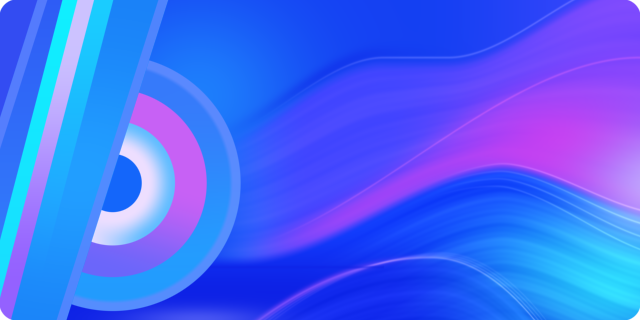
Give the GLSL for this background, as a WebGL 2 fragment shader.

```glsl
#version 300 es
precision highp float;
// Slanted glossy stripes and half-hidden rings over flowing blue and violet silk.
uniform vec2 u_resolution;
out vec4 fragColor;

// Layout: canvas is 2 wide and 1 high
const vec2 CANVAS = vec2(2.0, 1.0);
const float CORNER = 0.055;
const float RAIL_SLOPE = 0.318;
const float STRIPE_SLOPE = 0.26;
const float RAIL_WIDTH = 0.031;
const float PANEL_EDGE = 0.526;   // at the top of the canvas
const float LEFT_RAIL = 0.148;
const vec2 RING_CENTER = vec2(0.352, 0.428);
const vec4 RING_RADII = vec4(0.091, 0.195, 0.294, 0.400);

// Colours
const vec3 BLUE = vec3(0.08, 0.25, 0.95);
const vec3 DEEP = vec3(0.05, 0.13, 0.90);
const vec3 AZURE = vec3(0.12, 0.52, 0.99);
const vec3 CYAN = vec3(0.10, 0.86, 1.00);
const vec3 INDIGO = vec3(0.27, 0.28, 1.00);
const vec3 VIOLET = vec3(0.54, 0.28, 0.99);
const vec3 MAGENTA = vec3(0.80, 0.24, 0.94);
const vec3 LAVENDER = vec3(0.80, 0.76, 1.00);

float edgeBlur;

// 1 where d is positive, with a smoothed edge
float fill(float d) { return smoothstep(-edgeBlur, edgeBlur, d); }
float band(float x, float a, float b) { return fill(x - a) * fill(b - x); }
float glow(vec2 p, vec2 center, vec2 size) {
  vec2 d = (p - center) / size;
  return exp(-dot(d, d));
}
float strand(float d, float width) { return exp(-d * d / (width * width)); }

// Curves of the silk folds
float veilTop(float x) {
  return 0.55 + 0.27 * smoothstep(0.6, 1.2, x) + 0.25 * smoothstep(1.4, 2.0, x);
}
float ribbonTop(float x) { return 0.2 + 0.62 * smoothstep(0.6, 2.0, x); }
float ribbonBottom(float x) {
  return 0.2 + 0.29 * smoothstep(0.75, 1.6, x) - 0.16 * smoothstep(1.55, 2.1, x);
}
float lowerFold(float x) {
  float k = x < 1.35 ? 0.67 : 1.9;
  return 0.195 - k * (x - 1.35) * (x - 1.35);
}

// Fine fibres as layered sines across a fold
float fibres(float v, float x) {
  float sum = 0.0, amp = 0.5, freq = 17.0;
  for (int i = 0; i < 4; i++) {
    sum += amp * sin(freq * v + 2.3 * sin(1.7 * x + float(i) * 2.1));
    freq *= 1.9;
    amp *= 0.62;
  }
  return sum;
}

vec3 silk(vec2 p) {
  float top = veilTop(p.x), mid = ribbonTop(p.x), low = ribbonBottom(p.x);
  float fold = lowerFold(p.x);
  // Open sky above the veil
  vec3 c = mix(BLUE, AZURE, 0.9 * glow(p, vec2(0.62, 0.70), vec2(0.32, 0.30)));
  c = mix(c, INDIGO, 0.65 * smoothstep(1.3, 1.9, p.x));
  c = mix(c, DEEP, 0.45 * strand(p.y - top - 0.012, 0.025) * glow(p, vec2(1.0, 0.8), vec2(0.25)));
  // Veil
  float fibre = fibres((p.y - low) / (top - low), p.x);
  vec3 veil = mix(INDIGO, VIOLET, 0.75 * smoothstep(1.2, 1.95, p.x));
  veil = mix(veil, AZURE, 0.65 * smoothstep(0.98, 0.65, p.x));
  veil += vec3(0.035, 0.02, 0.0) * fibre;
  c = mix(c, veil, smoothstep(-0.003, 0.05, top - p.y) * smoothstep(0.6, 0.85, p.x));
  c += vec3(0.16, 0.12, 0.04) * strand(p.y - top, 0.004) * smoothstep(0.75, 1.3, p.x);
  // Violet ribbon with its magenta heart
  float ribbon = smoothstep(0.07, -0.06, p.y - mid) * smoothstep(0.68, 1.1, p.x);
  c = mix(c, VIOLET + vec3(0.04, 0.02, 0.0) * fibre, 0.85 * ribbon);
  c = mix(c, MAGENTA, 0.9 * glow(p, vec2(1.75, 0.56), vec2(0.28, 0.14)));
  c = mix(c, MAGENTA, 0.4 * strand(p.y - low - 0.035, 0.035) * smoothstep(0.7, 1.2, p.x));
  c += vec3(0.14, 0.05, 0.0) * strand(p.y - mid, 0.004) * smoothstep(0.8, 1.2, p.x);
  c = mix(c, LAVENDER, 0.8 * glow(p, vec2(2.08, 0.42), vec2(0.22, 0.17)));
  // Blue depth under the ribbon
  float fan = fibres((low - p.y) * 3.0, p.x);
  vec3 under = mix(DEEP, vec3(0.07, 0.23, 0.99), smoothstep(0.08, 0.3, p.y));
  under = mix(under, AZURE, 0.8 * glow(p, vec2(1.72, 0.2), vec2(0.34, 0.17)));
  under = mix(under, CYAN + vec3(0.08, 0.0, 0.0), glow(p, vec2(1.95, 0.12), vec2(0.34, 0.22)));
  under = mix(under, LAVENDER, 0.65 * glow(p, vec2(2.06, 0.36), vec2(0.2, 0.11)));
  under += vec3(0.04, 0.06, 0.02) * fan * smoothstep(0.9, 1.5, p.x);
  c = mix(c, under, smoothstep(-0.008, 0.035, low - p.y));
  // Arched fold at the bottom
  float inFold = smoothstep(-0.003, 0.03, fold - p.y);
  vec3 foldColor = mix(vec3(0.08, 0.18, 0.95), AZURE, smoothstep(1.2, 1.7, p.x));
  c = mix(c, foldColor + 0.04 * fibres((fold - p.y) * 3.0, p.x), 0.7 * inFold);
  // Loose bright threads
  for (int i = 0; i < 4; i++) {
    float k = float(i);
    float arch = fold + 0.03 * k * (p.x - 1.2);
    float trail = low - 0.025 * k - 0.04 * k * (p.x - 1.6);
    c += vec3(0.24, 0.16, 0.06) * strand(p.y - arch, 0.004) / (1.0 + k);
    c += vec3(0.13, 0.12, 0.04) * strand(p.y - trail, 0.0035) * smoothstep(1.3, 1.8, p.x);
  }
  c = mix(c, VIOLET, 0.6 * strand(p.y - fold, 0.012) * smoothstep(1.4, 1.0, p.x));
  c = mix(c, DEEP, 0.5 * strand(p.y - 0.165, 0.005) * band(p.x, 0.65, 1.2));
  return mix(c, vec3(0.38, 0.42, 0.97), 0.7 * glow(p, vec2(0.62, 0.0), vec2(0.22, 0.04)));
}

vec3 rings(vec3 c, vec2 p) {
  vec2 q = p - RING_CENTER;
  float r = length(q);
  vec3 outer = mix(vec3(0.14, 0.64, 1.0), vec3(0.22, 0.48, 0.98), smoothstep(-0.3, 0.3, q.y));
  outer = mix(outer, vec3(0.42, 0.56, 1.0), 0.75 * smoothstep(0.362, 0.378, r));
  c = mix(c, outer, 0.94 * fill(RING_RADII.w - r));
  vec3 violetRing = mix(vec3(0.42, 0.40, 0.98), vec3(0.78, 0.38, 0.96), smoothstep(-0.28, 0.05, q.y + 0.3 * q.x));
  c = mix(c, violetRing, fill(RING_RADII.z - r));
  float rim = smoothstep(0.11, 0.195, r) * smoothstep(-0.17, 0.05, q.x + 0.4 * q.y);
  c = mix(c, mix(vec3(0.93, 0.87, 1.0), vec3(0.38, 0.74, 1.0), rim), fill(RING_RADII.y - r));
  return mix(c, vec3(0.08, 0.40, 0.98), fill(RING_RADII.x - r));
}

vec3 stripes(vec3 c, vec2 p) {
  float rail = p.x + RAIL_SLOPE * (1.0 - p.y);
  float s = p.x + STRIPE_SLOPE * (1.0 - p.y);
  vec3 body = mix(vec3(0.10, 0.50, 0.97), vec3(0.13, 0.62, 1.0), glow(p, vec2(0.25, 0.45), vec2(0.5, 0.35)));
  vec3 side = mix(vec3(0.20, 0.52, 0.99), vec3(0.18, 0.36, 0.96), p.y);
  vec3 panel = mix(side, CYAN + vec3(-0.04, 0.08, 0.0) * p.y, fill(s - 0.195));
  panel = mix(panel, mix(vec3(0.58, 0.38, 1.0), LAVENDER, smoothstep(0.1, 0.9, p.y)), fill(s - 0.242));
  panel = mix(panel, mix(body, vec3(0.10, 0.80, 1.0), smoothstep(0.1, 1.0, p.y)), fill(s - 0.294));
  panel = mix(panel, body, fill(s - 0.354));
  panel = mix(panel, vec3(0.20, 0.30, 0.95), fill(LEFT_RAIL - RAIL_WIDTH - rail));
  float rails = band(rail, LEFT_RAIL - RAIL_WIDTH, LEFT_RAIL) + band(rail, PANEL_EDGE - RAIL_WIDTH, PANEL_EDGE);
  panel = mix(panel, vec3(0.38, 0.52, 1.0), 0.75 * rails);
  return mix(c, panel, fill(PANEL_EDGE - rail));
}

void main() {
  edgeBlur = 0.8 / u_resolution.y;
  vec2 p = gl_FragCoord.xy / u_resolution * CANVAS;
  vec3 color = stripes(rings(silk(p), p), p);
  // White rounded corners
  vec2 d = abs(p - 0.5 * CANVAS) - 0.5 * CANVAS + CORNER;
  float outside = length(max(d, 0.0)) - CORNER;
  color = mix(color, vec3(1.0), fill(outside - edgeBlur));
  fragColor = vec4(clamp(color, 0.0, 1.0), 1.0);
}
```
